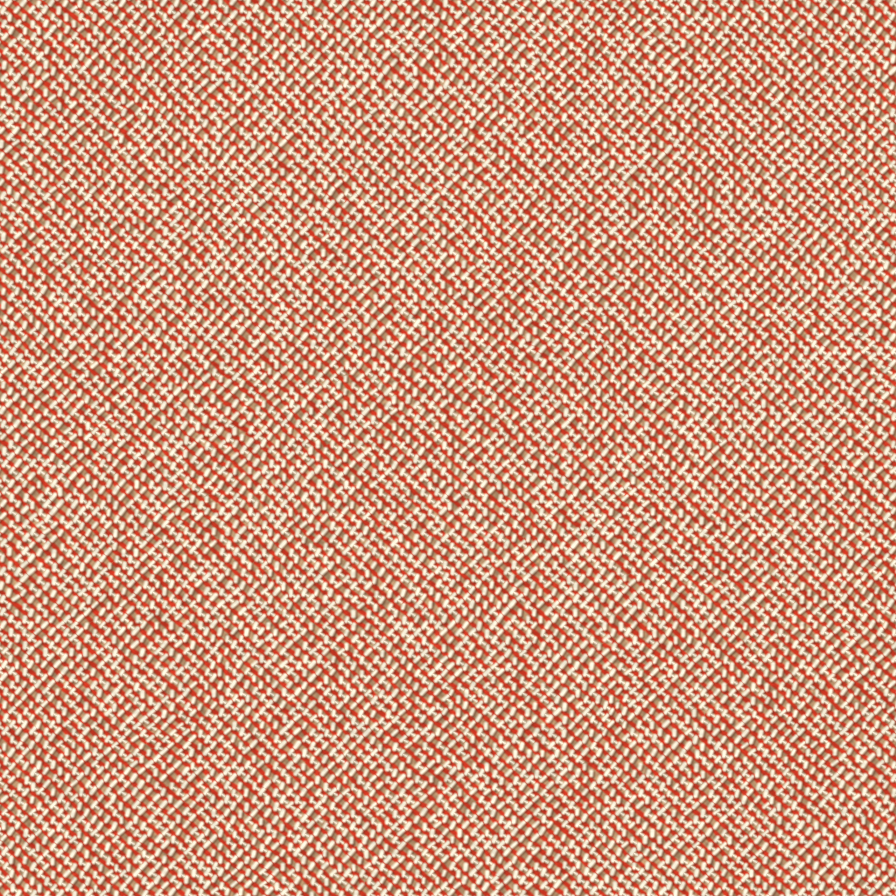
Give the GLSL for this texture, as a three.js fragment shader.

```glsl
varying vec2 vUv;

const vec2 REPEATS = vec2(64.0, 67.0);
const vec3 CREAM = vec3(0.99, 0.96, 0.87);
const vec3 RED = vec3(0.80, 0.21, 0.13);
const vec3 GROUND = vec3(0.72, 0.58, 0.43);
const vec3 SHADOW = vec3(0.33, 0.20, 0.13);

float hash(vec2 p) {
  return fract(sin(dot(p, vec2(127.1, 311.7))) * 43758.5);
}

float noise(vec2 p) {
  vec2 i = floor(p);
  vec2 f = fract(p);
  vec2 u = f * f * (3.0 - 2.0 * f);
  float low = mix(hash(i), hash(i + vec2(1.0, 0.0)), u.x);
  float high = mix(hash(i + vec2(0.0, 1.0)), hash(i + 1.0), u.x);
  return mix(low, high, u.y);
}

// Distance to a stitch centred on zero, with half its length given as a vector
float stitch(vec2 p, vec2 halfSpan, float radius) {
  float along = clamp(dot(p, halfSpan) / dot(halfSpan, halfSpan), -1.0, 1.0);
  return length(p - halfSpan * along) - radius;
}

float cover(float d, float softness) {
  return 1.0 - smoothstep(-softness, softness, d);
}

vec2 warp(vec2 p, float amount) {
  return p + amount * (vec2(noise(p * 0.11), noise(p * 0.11 + 71.0)) - 0.5);
}

// Leaning cream stitch with a thin tail slipping under its lower right neighbour
float hookedStitch(vec2 p, vec2 halfSpan, float radius, float tail) {
  float body = stitch(p, halfSpan, radius);
  float hook = stitch(p - vec2(0.34, -0.36), vec2(0.24, -0.16), 0.18 * tail);
  return min(body, hook + 0.3 * (1.0 - tail));
}

// Nearest cream stitch, red stitch and cast shadow on the checkered half grid
vec3 weave(vec2 p) {
  vec2 cell = floor(p);
  vec3 nearest = vec3(4.0);
  for (int y = -1; y <= 1; y++) {
    for (int x = -1; x <= 1; x++) {
      vec2 id = cell + vec2(float(x), float(y));
      vec2 random = vec2(hash(id + 11.0), hash(id + 47.0)) - 0.5;
      vec2 local = p - id - 0.5 - random * 0.32;
      float size = hash(id + 83.0) - 0.5;
      if (mod(id.x + id.y, 2.0) < 0.5) {
        vec2 span = vec2(0.16 + random.y * 0.3, 0.30 + size * 0.1);
        float radius = 0.29 + size * 0.08;
        float tail = step(0.0, random.x);
        nearest.x = min(nearest.x, hookedStitch(local, span, radius, tail));
        nearest.z = min(nearest.z, stitch(local + vec2(-0.25, 0.19), span, radius));
      } else {
        vec2 span = vec2(0.42 + size * 0.1, -0.40 + random.x * 0.2);
        nearest.y = min(nearest.y, stitch(local, span, 0.32 + size * 0.08));
      }
    }
  }
  return nearest;
}

void main() {
  vec2 p = warp(vUv * REPEATS * 2.0, 0.6);
  vec3 d = weave(p);

  // Uneven yarn thickness in fine vertical streaks
  float streaks = noise(vUv * vec2(45.0, 6.0) + 19.0) - 0.5;
  float wear = 0.02 * streaks;

  // Layers from the ground cloth up to the cream stitches
  float fibre = noise(p * 1.7 + 5.0) - 0.5;
  vec3 color = GROUND * (1.0 + 0.3 * fibre);
  color = mix(color, RED * (1.0 + 0.2 * fibre), cover(d.y + wear, 0.22));
  color = mix(color, SHADOW, 0.50 * cover(d.z, 0.25));
  color = mix(color, CREAM * (1.0 + 0.1 * fibre), cover(d.x - wear, 0.25));

  // Light grain over the whole cloth
  color *= 1.0 + 0.06 * (noise(p * 2.6 + 37.0) - 0.5);
  gl_FragColor = vec4(clamp(color, 0.0, 1.0), 1.0);
}
```
